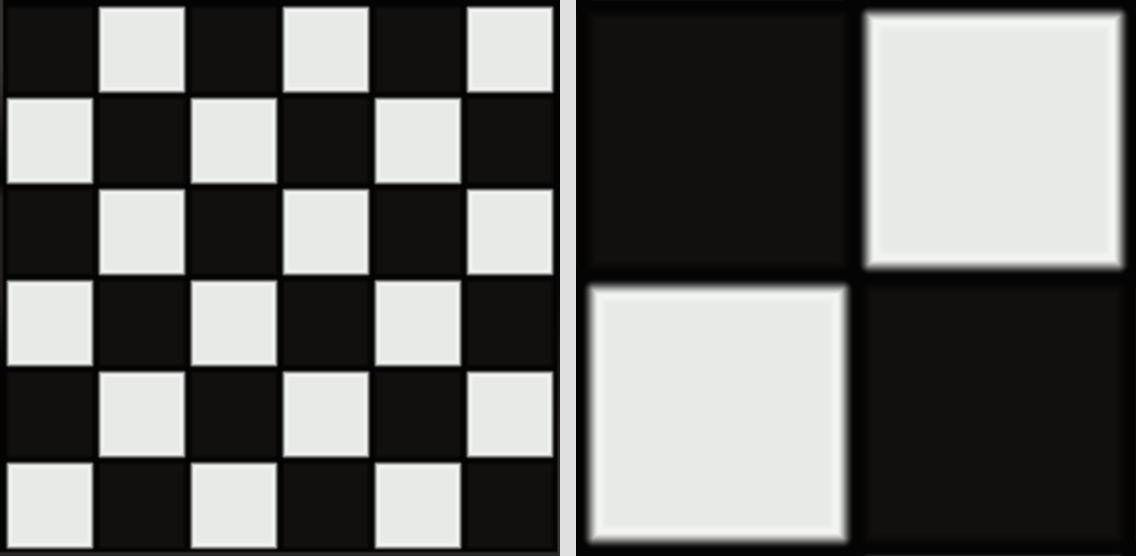
Left, the full canvas; right, a detail of the centre.
Reproduce this pattern procedurally as a Shadertoy shader.

```glsl
// Six by six checkerboard of soft-edged pale squares on near-black, with dark grout and faint worn rims.

// Signed distance to a box with slightly rounded corners.
float boxDistance(vec2 p, vec2 halfSize, float radius) {
    vec2 q = abs(p) - halfSize + radius;
    return length(max(q, 0.0)) + min(max(q.x, q.y), 0.0) - radius;
}

void mainImage(out vec4 fragColor, in vec2 fragCoord) {
    vec2 uv = fragCoord / iResolution.xy;
    vec2 p = uv * vec2(1.0079, 1.0);
    float pixel = 1.0 / iResolution.y;

    // Grid cell, limited to the board
    vec2 pitch = vec2(0.1656, 0.1640);
    vec2 firstCenter = vec2(0.0899, 0.0906);
    vec2 cell = clamp(floor((p - firstCenter) / pitch + 0.5), 0.0, 5.0);
    float d = boxDistance(p - firstCenter - cell * pitch, vec2(0.0765, 0.0760), 0.002);
    bool isPale = mod(cell.x + cell.y, 2.0) < 0.5;

    // Dark tiles, separated by blacker grout
    float grout = smoothstep(-0.005, 0.004, d);
    vec3 color = mix(vec3(0.067, 0.062, 0.053), vec3(0.018, 0.016, 0.014), grout);

    // Pale tiles, a little brighter just inside the edge
    if (isPale) {
        float brightRim = smoothstep(-0.011, -0.005, d);
        vec3 pale = vec3(0.908, 0.918, 0.906) + 0.045 * brightRim;
        float soft = max(0.0052, pixel);
        color = mix(color, pale, 1.0 - smoothstep(-soft, soft, d));
    }

    // Faint rims on the left, right and bottom, fading unevenly along their length
    float top = 1.0 - uv.y;
    float leftWear = 1.0 - smoothstep(0.10, 0.34, top);
    leftWear += 0.6 * smoothstep(0.32, 0.36, top) * (1.0 - smoothstep(0.50, 0.67, top));
    float rightWear = smoothstep(0.42, 0.95, top);
    float rim = leftWear * (1.0 - smoothstep(0.003, 0.008, p.x));
    rim = max(rim, rightWear * smoothstep(0.993, 0.998, uv.x));
    rim = max(rim, 0.75 * (1.0 - smoothstep(0.004, 0.010, p.y)));
    color = mix(color, vec3(0.215, 0.200, 0.195), clamp(rim, 0.0, 1.0));

    fragColor = vec4(color, 1.0);
}
```
